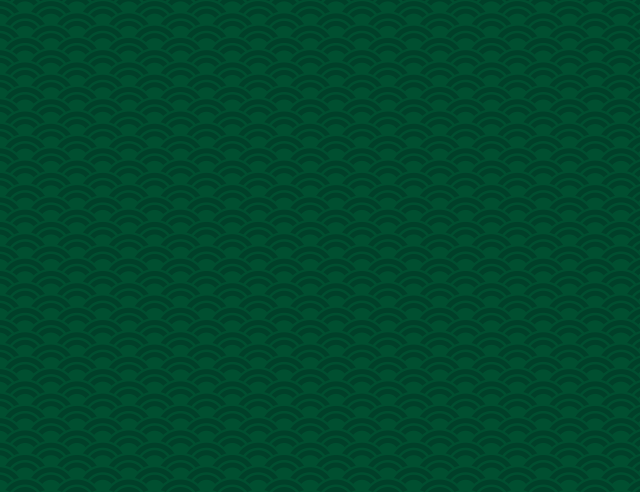
Reproduce this pattern procedurally as a WebGL 1 fragment shader.

```glsl
precision highp float;
// Overlapping wave scales (seigaiha) in two flat greens.
// Rows of discs are laid back to front, each lower row half a repeat aside
// and covering the one above; every disc carries two dark concentric bands.

uniform vec2 u_resolution;

#define REPEATS_ACROSS 12.35            // scales per canvas width
#define ROW_STEP 0.2367                 // row spacing, in scale widths
#define ANCHOR vec2(-0.191, -0.466)     // centre of one scale, from canvas centre
#define SCALE_RADIUS 0.5
#define OUTER_BAND vec2(0.360, 0.457)   // inner and outer radius
#define INNER_BAND vec2(0.215, 0.312)
#define DARK_GREEN vec3(0.0, 0.25, 0.16)
#define LIGHT_GREEN vec3(0.0, 0.31, 0.19)

// Antialiased coverage: positive inside distance, pixel size in same units
float coverage(float inside, float pixel) {
  return clamp(0.5 + inside / pixel, 0.0, 1.0);
}

float ring(float radius, vec2 band, float pixel) {
  return coverage(min(radius - band.x, band.y - radius), pixel);
}

// Offset from the nearest scale centre in the given row
vec2 scaleOffset(vec2 p, float row) {
  float x = p.x - 0.5 * mod(row, 2.0);
  return vec2(fract(x + 0.5) - 0.5, p.y - row * ROW_STEP);
}

void main() {
  float pixel = REPEATS_ACROSS / u_resolution.x;
  vec2 p = (gl_FragCoord.xy - 0.5 * u_resolution) * pixel - ANCHOR;
  float topRow = floor(p.y / ROW_STEP);

  // Three rows can reach any point; the lowest lies in front
  float dark = 0.0;
  for (int i = 0; i < 3; i++) {
    float radius = length(scaleOffset(p, topRow - float(i)));
    float bands = ring(radius, OUTER_BAND, pixel) + ring(radius, INNER_BAND, pixel);
    dark = mix(dark, min(bands, 1.0), coverage(SCALE_RADIUS - radius, pixel));
  }

  gl_FragColor = vec4(mix(LIGHT_GREEN, DARK_GREEN, dark), 1.0);
}
```
